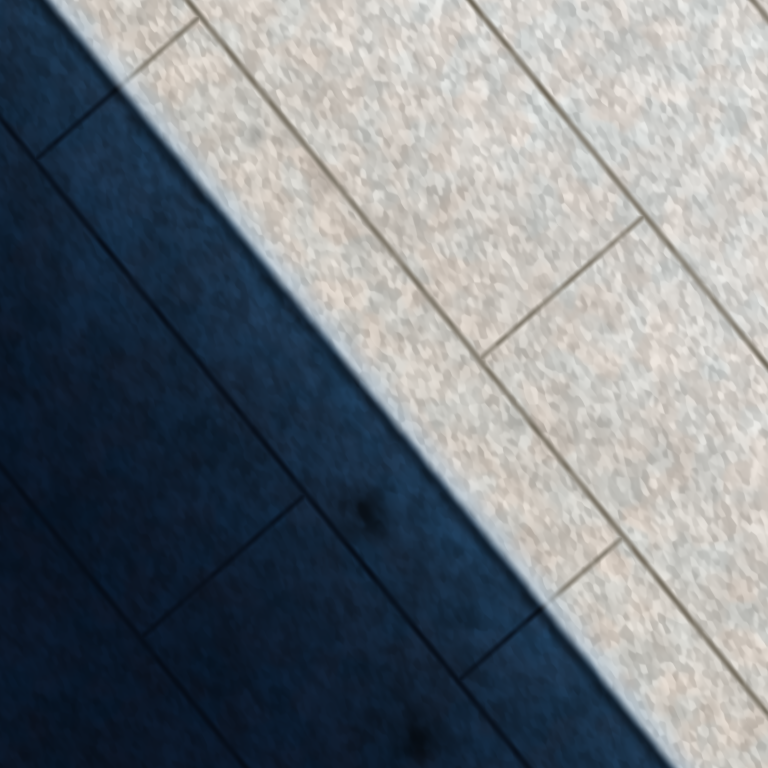
A WebGL 2 fragment shader for this texture:

```glsl
#version 300 es
precision highp float;
// Diagonal stone paving, half in sunlight and half in a soft-edged blue shadow.
uniform vec2 u_resolution;
out vec4 fragColor;

// Layout, in canvas units
const vec2 ACROSS = vec2(0.776, 0.631);    // across the slab rows, to the upper right
const vec2 ALONG = vec2(0.631, -0.776);    // along the slab rows, to the lower right
const float ROW_WIDTH = 0.2857;
const float ROW_START = 0.189;
const float SLAB_LENGTH = 0.8737;
const float SLAB_START = 0.1875;
const float ROW_STAGGER = 0.568;
const float ROW_DRIFT = 0.0085;
const float CROSS_SKEW = 0.035;
const float JOINT_HALF = 0.0036;
const float JOINT_SOFT = 0.0028;
const float SHADOW_EDGE = 0.0495;
const float SHADOW_SOFT = 0.0075;
const float HALO_WIDTH = 0.024;

// Colours
const vec3 STONE_NEAR = vec3(0.795, 0.775, 0.745);
const vec3 STONE_FAR = vec3(0.825, 0.82, 0.805);
const vec3 STONE_JOINT = vec3(0.48, 0.455, 0.405);
const vec3 SHADE_NEAR = vec3(0.11, 0.205, 0.30);
const vec3 SHADE_DEEP = vec3(0.036, 0.082, 0.145);
const vec3 SHADE_JOINT = vec3(0.02, 0.045, 0.085);
const vec3 HALO = vec3(0.70, 0.765, 0.82);

// Stains: centre, radius, strength
const vec4 STAINS[4] = vec4[4](
  vec4(0.475, 0.338, 0.034, 0.60), vec4(0.547, 0.036, 0.034, 0.55),
  vec4(0.335, 0.822, 0.015, 0.13), vec4(0.413, 0.757, 0.018, 0.12));

vec3 hash3(vec2 cell) {
  vec3 q = fract(cell.xyx * vec3(0.1031, 0.1030, 0.0973));
  q += dot(q, q.yxz + 33.33);
  return fract((q.xxy + q.yzz) * q.zyx);
}

// Smooth cellular noise: random cell values blended by distance, -0.5 to 0.5
float cellNoise(vec2 x) {
  vec2 base = floor(x);
  float total = 0.0, weightSum = 0.0;
  for (int j = -1; j <= 1; j++) {
    for (int i = -1; i <= 1; i++) {
      vec2 cell = base + vec2(i, j);
      vec3 h = hash3(cell);
      vec2 d = cell + h.xy - x;
      float weight = exp(-6.0 * dot(d, d));
      total += weight * h.z;
      weightSum += weight;
    }
  }
  return total / weightSum - 0.5;
}

float jointMask(float dist, float halfWidth, float pixel) {
  float soft = JOINT_SOFT + 0.5 * pixel;
  return 1.0 - smoothstep(halfWidth - soft, halfWidth + soft, dist);
}

void main() {
  vec2 p = gl_FragCoord.xy / u_resolution;
  float pixel = 1.0 / min(u_resolution.x, u_resolution.y);
  vec2 fromTopLeft = p - vec2(0.0, 1.0);
  float n = dot(fromTopLeft, ACROSS);
  float t = dot(fromTopLeft, ALONG);

  // Grain: fine slanted flecks, medium mottling, broad clouds
  vec2 slanted = vec2(p.x + 0.35 * p.y, p.y);
  float fleck = cellNoise(slanted * vec2(150.0, 95.0));
  float mottle = cellNoise(slanted * vec2(62.0, 44.0) + 17.0);
  float cloud = cellNoise(p * 9.0 + 5.0);
  float tint = cellNoise(p * 32.0 + 41.0);

  // Staggered slabs
  float rowPos = (n - ROW_START) / ROW_WIDTH;
  float row = floor(rowPos) + 1.0;
  float longDist = abs(rowPos - floor(rowPos + 0.5)) * ROW_WIDTH;
  float slabShift = SLAB_START + ROW_STAGGER * mod(row, 2.0) + ROW_DRIFT * row;
  float slabPos = t + CROSS_SKEW * n - slabShift;
  float crossDist = abs(mod(slabPos + 0.5 * SLAB_LENGTH, SLAB_LENGTH) - 0.5 * SLAB_LENGTH);
  float joint = max(jointMask(longDist, JOINT_HALF, pixel),
                    0.85 * jointMask(crossDist, JOINT_HALF * 0.9, pixel));
  joint *= 0.92 + 0.4 * mottle;

  // Sunlit stone
  vec3 lit = mix(STONE_NEAR, STONE_FAR, smoothstep(0.08, 0.55, n));
  lit += 0.16 * fleck + 0.07 * mottle + 0.03 * cloud;
  lit += tint * vec3(0.035, -0.008, -0.03);
  lit = mix(lit, STONE_JOINT, joint);

  // Shaded stone
  float nearEdge = clamp((n + 0.45) / 0.48, 0.0, 1.0);
  vec3 shade = mix(SHADE_DEEP, SHADE_NEAR, nearEdge * nearEdge);
  shade *= 1.0 + 0.22 * fleck + 0.24 * mottle + 0.18 * cloud;
  shade += tint * vec3(0.018, -0.006, -0.016);
  shade = mix(shade, SHADE_JOINT, 0.85 * joint);

  // Shadow border with a pale blue fringe and a darker inner rim
  float edge = n - SHADOW_EDGE - 0.0025 * sin(2.1 * t) - 0.002 * mottle;
  float fringe = exp(-pow(max(edge, 0.0) / HALO_WIDTH, 2.0));
  lit = mix(lit, HALO + 0.08 * fleck, 0.8 * fringe);
  shade *= 1.0 - 0.4 * exp(-pow((edge + 0.009) / 0.008, 2.0));
  float soft = SHADOW_SOFT + 0.5 * pixel;
  vec3 color = mix(shade, lit, smoothstep(-soft, soft, edge));

  // Stains
  for (int i = 0; i < 4; i++) {
    vec4 stain = STAINS[i];
    float r = length(p - stain.xy) / stain.z + 0.5 * mottle;
    color *= 1.0 - stain.w * exp(-r * r * 1.3);
  }
  fragColor = vec4(clamp(color, 0.0, 1.0), 1.0);
}
```
